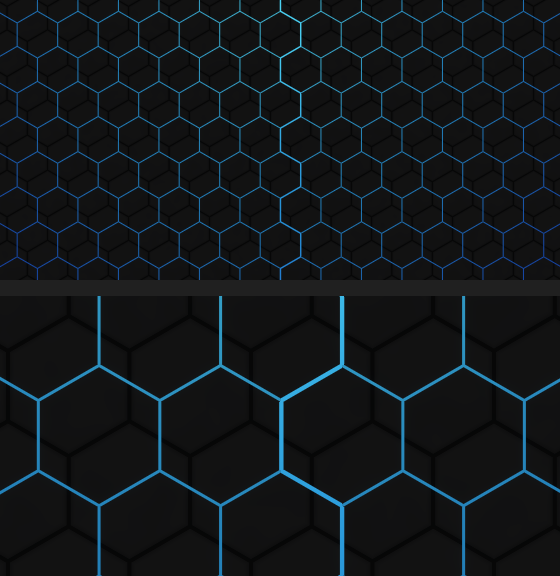
Top: the whole. Bottom: its middle third, enlarged.
Reproduce this pattern procedurally as a WebGL 2 fragment shader.

```glsl
#version 300 es
precision highp float;

uniform vec2 u_resolution;
out vec4 fragColor;

const float CELL_WIDTH = 0.14466;
const vec2 SLANT = vec2(0.5, 0.8660254);
const vec2 GRID_ORIGIN = vec2(0.0016, 0.8763);
const vec2 GROOVE_SHIFT = vec2(-0.0362, 0.0590);
const float SEAM_X = 0.037;

const vec3 PLATE = vec3(0.069, 0.069, 0.070);
const vec3 GROOVE = vec3(0.018, 0.019, 0.021);
const vec3 CYAN = vec3(0.27, 0.76, 0.88);
const vec3 AZURE = vec3(0.14, 0.53, 0.78);
const vec3 COBALT = vec3(0.09, 0.28, 0.70);

vec2 hashGradient(vec2 cell) {
    vec2 h = vec2(dot(cell, vec2(127.1, 311.7)), dot(cell, vec2(269.5, 183.3)));
    return fract(sin(h) * 43758.5) * 2.0 - 1.0;
}

float gradientNoise(vec2 p) {
    vec2 i = floor(p);
    vec2 f = p - i;
    vec2 u = f * f * f * (f * (f * 6.0 - 15.0) + 10.0);
    vec2 e = vec2(1.0, 0.0);
    float a = dot(hashGradient(i), f);
    float b = dot(hashGradient(i + e.xy), f - e.xy);
    float c = dot(hashGradient(i + e.yx), f - e.yx);
    float d = dot(hashGradient(i + e.xx), f - e.xx);
    return mix(mix(a, b, u.x), mix(c, d, u.x), u.y);
}

// Offset from the nearest centre of a pointy-top hexagon lattice
vec2 hexLocal(vec2 p, float width) {
    vec2 period = width * vec2(1.0, 2.0 * SLANT.y);
    vec2 a = mod(p + 0.5 * period, period) - 0.5 * period;
    vec2 b = mod(p, period) - 0.5 * period;
    return dot(a, a) < dot(b, b) ? a : b;
}

// Outward normal of the closest side
vec2 hexNormal(vec2 local) {
    vec2 q = abs(local);
    vec2 n = q.x > dot(q, SLANT) ? vec2(1.0, 0.0) : SLANT;
    return n * vec2(local.x < 0.0 ? -1.0 : 1.0, local.y < 0.0 ? -1.0 : 1.0);
}

float hexEdge(vec2 local, float width) {
    return 0.5 * width - dot(local, hexNormal(local));
}

// Share of a pixel covered by a line
float lineCover(float dist, float halfWidth, float pixel) {
    float inner = clamp((halfWidth - dist) / pixel + 0.5, 0.0, 1.0);
    float outer = clamp((-halfWidth - dist) / pixel + 0.5, 0.0, 1.0);
    return inner - outer;
}

// One continuous zigzag of sides divides the left cells from the right ones
float seamMask(vec2 p, vec2 local, float width, float seamX) {
    float here = p.x - local.x;
    float beyond = here + hexNormal(local).x * width;
    return abs(step(seamX, here) - step(seamX, beyond));
}

vec3 glowColor(vec2 p) {
    float reach = length((p - vec2(0.0, 1.0)) * vec2(0.85, 0.80));
    vec3 nearColor = mix(CYAN, AZURE, smoothstep(0.0, 0.65, reach));
    return mix(nearColor, COBALT, smoothstep(0.55, 1.2, reach));
}

void main() {
    float pixel = 1.0 / u_resolution.y;
    vec2 p = (gl_FragCoord.xy - vec2(0.5 * u_resolution.x, 0.0)) * pixel;

    vec2 cell = hexLocal(p - GRID_ORIGIN, CELL_WIDTH);
    vec2 plate = hexLocal(p - GRID_ORIGIN - GROOVE_SHIFT, CELL_WIDTH);
    float edge = hexEdge(cell, CELL_WIDTH);
    float grooveEdge = hexEdge(plate, CELL_WIDTH);

    // Dark plates with faint shading and mottling
    float shade = 1.0 + 0.05 * plate.y / CELL_WIDTH + 0.06 * gradientNoise(p * 24.0);
    vec3 color = PLATE * shade;
    float groove = lineCover(grooveEdge, 0.0026, pixel);
    groove = max(groove, 0.4 * (1.0 - smoothstep(0.0, 0.009, grooveEdge)));
    color = mix(color, GROOVE, 0.85 * groove);

    // Luminous mesh, heavier along the seam
    float seam = seamMask(p, cell, CELL_WIDTH, SEAM_X);
    float mesh = lineCover(edge, mix(0.0018, 0.0026, seam), pixel);
    vec3 glow = glowColor(p);
    color += glow * 0.035 * exp(-edge / 0.004);
    color = mix(color, glow * mix(0.92, 1.08, seam), mesh);

    fragColor = vec4(color, 1.0);
}
```
